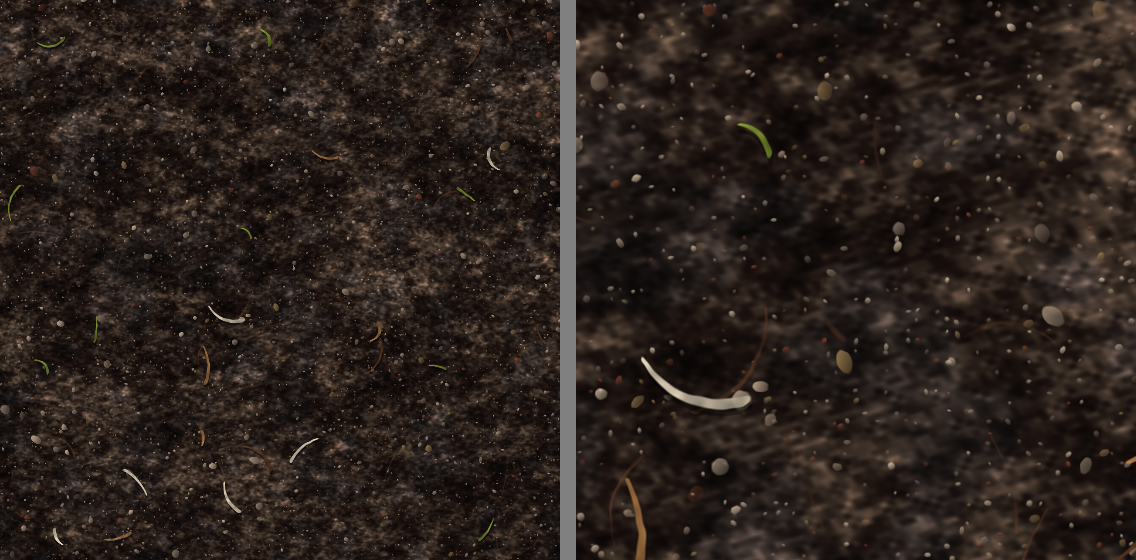
Left: the whole. Right: its middle third, enlarged.
This texture is drawn by a three.js fragment shader. Its source:

```glsl
// Dark garden soil: layered value noise gives the crumbly loam and its hollows,
// jittered grid cells scatter mineral grains, and bent tapered segments
// scatter straw, grass blades and thin root fibres.
varying vec2 vUv;

const float SOFT = 0.0011;          // edge softness in canvas units
const float LOAM_LEVEL = 0.138;     // typical brightness of the loam
const float LOAM_CONTRAST = 0.40;   // spread of the loam brightness
const float RELIEF = 1.5;           // strength of light falling on clods
const vec3 HOLLOW_TINT = vec3(1.0, 0.66, 0.56);
const vec3 CRUMB_TINT = vec3(1.0, 0.79, 0.65);
const vec3 CLOD_TINT = vec3(0.97, 0.82, 0.78);
const vec3 MINERAL = vec3(0.74, 0.66, 0.56);
const vec3 STONE = vec3(0.47, 0.40, 0.36);
const vec3 OCHRE = vec3(0.50, 0.40, 0.26);
const vec3 RUST = vec3(0.45, 0.23, 0.16);
const vec3 STRAW = vec3(0.84, 0.79, 0.69);
const vec3 GRASS = vec3(0.46, 0.54, 0.17);
const vec3 WOOD = vec3(0.60, 0.42, 0.24);
const vec3 ROOT = vec3(0.34, 0.20, 0.13);

float hash(vec2 p) {
  return fract(sin(dot(p, vec2(127.1, 311.7))) * 43758.5);
}

vec2 hash2(vec2 p) {
  return vec2(hash(p), hash(p + 37.3));
}

mat2 turn(float a) {
  return mat2(cos(a), -sin(a), sin(a), cos(a));
}

float noise(vec2 p) {
  vec2 i = floor(p), f = fract(p);
  f = f * f * (3.0 - 2.0 * f);
  return mix(mix(hash(i), hash(i + vec2(1.0, 0.0)), f.x),
             mix(hash(i + vec2(0.0, 1.0)), hash(i + 1.0), f.x), f.y);
}

// Signed roughness around zero, from broad clods down to fine grit
float roughness(vec2 p) {
  float sum = 0.0, weight = 0.34;
  vec2 q = p * vec2(9.0, 13.0);
  for (int i = 0; i < 5; i++) {
    sum += weight * (noise(q) - 0.5);
    q = turn(0.5) * q * 2.2 + 11.7;
    weight = min(weight * 1.2, 0.47);
  }
  return sum * 5.2;
}

float clodHeight(vec2 p) {
  return noise(p * vec2(38.0, 50.0)) + 0.5 * noise(p * 105.0 + 5.0);
}

// Irregular grains, one at most per cell: colour and coverage
vec4 grains(vec2 p, float cells, float chance, float seed) {
  vec2 id = floor(p * cells) + seed;
  vec2 pick = hash2(id + 3.1);
  float radius = mix(0.12, 0.29, pick.x * pick.x);
  vec2 q = fract(p * cells) - mix(vec2(0.34), vec2(0.66), hash2(id));
  float light = clamp(0.9 + 0.35 * q.y / radius, 0.6, 1.2);
  q = turn(6.28 * pick.y) * q * vec2(1.0, 1.0);
  q.y *= mix(1.0, 1.7, hash(id + 8.4));
  float d = length(q) + 0.22 * radius * (noise(q * 1.6 / radius + id) - 0.5);
  float soft = SOFT * cells;
  float cover = 1.0 - smoothstep(radius - 0.5 * soft, radius + soft, d);
  float kind = hash(id + 15.2);
  vec3 colour = mix(STONE, MINERAL, smoothstep(0.25, 0.9, kind));
  colour = mix(colour, OCHRE, step(kind, 0.25));
  colour = mix(colour, RUST, step(kind, 0.12));
  float strength = mix(0.3, 1.0, hash(id + 21.6));
  return vec4(colour * light, cover * strength * step(hash(id + 29.8), chance));
}

// Bent tapered strands: coverage, kind and place along the strand
vec3 strands(vec2 p, float cells, float chance, float reach, float width, float seed) {
  vec3 found = vec3(0.0);
  for (int y = -1; y <= 1; y++) {
    for (int x = -1; x <= 1; x++) {
      vec2 id = floor(p * cells) + vec2(float(x), float(y));
      vec2 key = id + seed, size = hash2(key + 5.7);
      vec2 q = turn(6.28 * hash(key + 9.2)) * (p - (id + hash2(key)) / cells);
      float halfLength = reach * mix(0.35, 1.0, size.x);
      float bend = (hash(key + 13.4) - 0.5) * 0.9;
      q.y += bend * q.x * q.x / halfLength + 0.0012 * (noise(q * 130.0 + key) - 0.5);
      float along = clamp(q.x / halfLength, -1.0, 1.0);
      float thick = width * mix(0.6, 1.2, size.y) * (0.75 - 0.35 * along);
      float d = length(vec2(max(abs(q.x) - halfLength, 0.0), q.y));
      float cover = 1.0 - smoothstep(thick - 0.5 * SOFT, thick + SOFT, d);
      cover *= step(hash(key + 17.9), chance);
      if (cover > found.x) found = vec3(cover, hash(key + 23.5), along);
    }
  }
  return found;
}

void main() {
  vec2 p = vUv;

  // Loam: log-scaled roughness with light from above
  float relief = clodHeight(p) - clodHeight(p + vec2(-0.002, 0.005));
  float level = LOAM_LEVEL * exp(LOAM_CONTRAST * (roughness(p) + RELIEF * relief));
  vec3 tint = mix(HOLLOW_TINT, CRUMB_TINT, smoothstep(0.09, 0.20, level));
  tint = mix(tint, CLOD_TINT, 0.7 * smoothstep(0.55, 0.8, noise(p * 24.0 + 60.0)));
  vec3 colour = level * tint;

  // Root fibres, half buried
  vec3 root = strands(p, 11.0, 0.5, 0.040, 0.0011, 70.0);
  colour = mix(colour, ROOT * mix(0.7, 1.35, root.y), 0.6 * root.x * noise(p * 60.0 + 9.0));

  // Mineral grains from dust to small pebbles
  for (int i = 0; i < 4; i++) {
    float n = float(i);
    float cells = 165.0 * pow(0.56, n);
    vec4 grain = grains(turn(0.4 * n) * p, cells, 0.125 - 0.022 * n, 40.0 * n + 4.0);
    colour = mix(colour, grain.rgb, grain.a * 0.9);
  }

  // Straw, grass and wood chips with a small shadow below
  float shadow = strands(p + vec2(-0.001, 0.004), 8.0, 0.5, 0.034, 0.0026, 20.0).x;
  colour *= 1.0 - 0.45 * shadow;
  vec3 strand = strands(p, 8.0, 0.5, 0.034, 0.0026, 20.0);
  vec3 fibre = mix(STRAW, GRASS, step(0.30, strand.y));
  fibre = mix(fibre, WOOD, step(0.62, strand.y));
  fibre = mix(fibre, ROOT, step(0.80, strand.y));
  fibre *= 0.75 + 0.15 * strand.z + 0.4 * noise(p * 160.0);
  colour = mix(colour, fibre, strand.x * 0.92);

  gl_FragColor = vec4(colour, 1.0);
}
```
